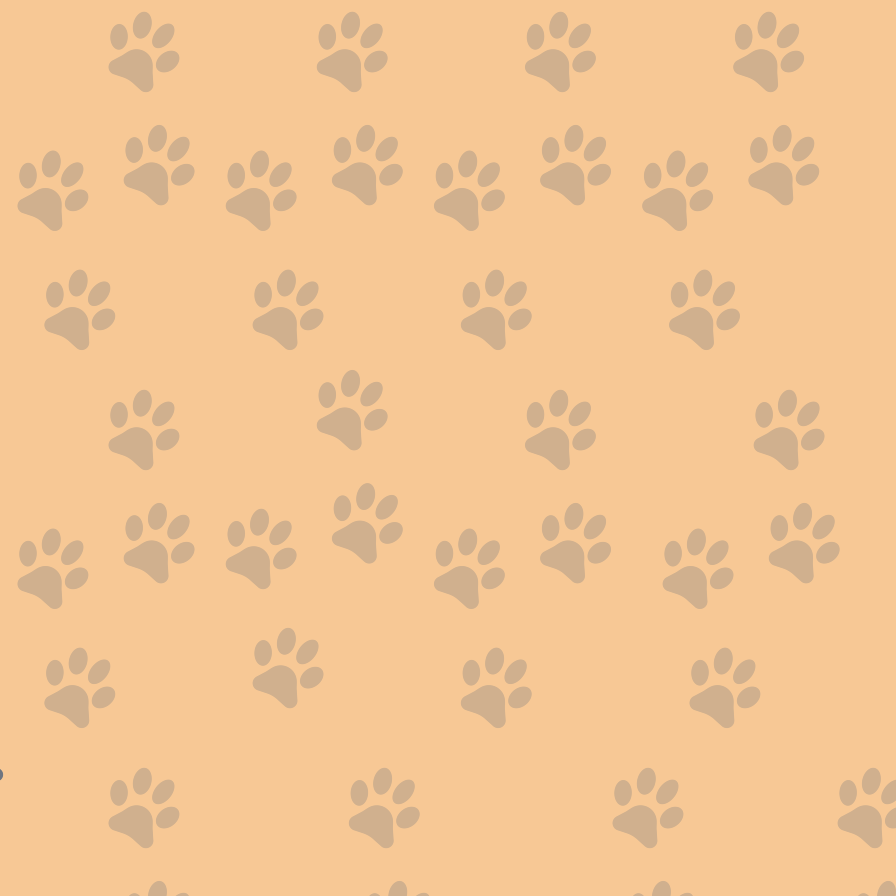
Write a three.js fragment shader that draws this pattern.

```glsl
// Tan paw prints in clusters of four, on a loosely aligned grid over peach.
varying vec2 vUv;

const vec3 GROUND = vec3(0.97, 0.785, 0.585);
const vec3 PAW = vec3(0.815, 0.69, 0.555);
const vec3 SPECK = vec3(0.43, 0.46, 0.50);

const int COLUMNS = 4;
const int ROWS = 3;
const int PAWS = 4;
const float PAW_SIZE = 0.0898;               // height of one print
const vec2 FIRST = vec2(0.1211, 0.8971);     // top left cluster
const vec2 STEP = vec2(0.2324, 0.4219);      // cluster spacing
const float LIFT = 0.0221;                   // one raised cluster
const vec4 MIDDLE_SHIFT = vec4(0.0, 0.0, 0.0, 0.0228);
const vec4 BOTTOM_SHIFT = vec4(0.0, 0.0358, 0.0977, 0.1165);
const vec2 SPECK_CENTER = vec2(-0.004, 0.1354);
const float SPECK_RADIUS = 0.0075;
const float PAD_BLEND = 0.03;

// Toe with its long axis tilted clockwise from vertical
float toe(vec2 p, vec2 center, vec2 radii, float degrees) {
  float a = radians(degrees);
  p -= center;
  p = vec2(cos(a) * p.x - sin(a) * p.y, sin(a) * p.x + cos(a) * p.y);
  float k = length(p / radii);
  return k * (k - 1.0) / max(length(p / (radii * radii)), 0.001);
}

// Capsule tapering from radius ra at a to rb at b
float taper(vec2 p, vec2 a, vec2 b, float ra, float rb) {
  p -= a;
  vec2 axis = b - a;
  float h = dot(axis, axis);
  vec2 q = vec2(abs(dot(p, vec2(axis.y, -axis.x))), dot(p, axis)) / h;
  float dr = ra - rb;
  vec2 c = vec2(sqrt(h - dr * dr), dr);
  float side = c.x * q.y - c.y * q.x;
  if (side < 0.0) return sqrt(h * dot(q, q)) - ra;
  if (side > c.x) return sqrt(h * (dot(q, q) + 1.0 - 2.0 * q.y)) - rb;
  return dot(c, q) - ra;
}

float smoothUnion(float a, float b, float k) {
  float h = max(k - abs(a - b), 0.0) / k;
  return min(a, b) - h * h * k * 0.25;
}

// One print, one unit tall, with its lower left corner at the origin
float paw(vec2 p) {
  vec2 palm = vec2(0.348, 0.333);
  float leftLobe = taper(p, palm, vec2(0.094, 0.312), 0.194, 0.094);
  float lowLobe = taper(p, palm, vec2(0.464, 0.094), 0.194, 0.094);
  float d = smoothUnion(leftLobe, lowLobe, PAD_BLEND);
  d = min(d, toe(p, vec2(0.131, 0.688), vec2(0.109, 0.160), 2.0));
  d = min(d, toe(p, vec2(0.420, 0.833), vec2(0.114, 0.170), 14.0));
  d = min(d, toe(p, vec2(0.681, 0.700), vec2(0.107, 0.177), 39.0));
  return min(d, toe(p, vec2(0.735, 0.381), vec2(0.116, 0.162), 52.0));
}

// Place of each print within its cluster
vec2 pawOffset(int i) {
  if (i == 0) return vec2(0.0);
  if (i == 1) return vec2(0.0169, -0.1263);
  if (i == 2) return vec2(-0.1016, -0.1549);
  return vec2(-0.0716, -0.2878);
}

// Drift of a cluster away from the regular grid
vec2 drift(int column, int row) {
  vec4 pick = vec4(equal(ivec4(column), ivec4(0, 1, 2, 3)));
  if (row == 1) return vec2(dot(pick, MIDDLE_SHIFT), LIFT * pick.y);
  if (row == 2) return vec2(dot(pick, BOTTOM_SHIFT), 0.0);
  return vec2(0.0);
}

// Smoothed coverage of a distance in canvas units
float cover(float d, float pixel) {
  return 1.0 - smoothstep(-0.6 * pixel, 0.6 * pixel, d);
}

void main() {
  float pixel = max(fwidth(vUv.x), 0.00001);

  // Nearest print over all clusters
  float d = 1.0;
  for (int row = 0; row < ROWS; row++) {
    for (int column = 0; column < COLUMNS; column++) {
      vec2 cell = vec2(float(column), -float(row));
      vec2 cluster = FIRST + cell * STEP + drift(column, row);
      for (int i = 0; i < PAWS; i++) {
        vec2 p = (vUv - cluster - pawOffset(i)) / PAW_SIZE;
        if (length(p - 0.5) < 1.0) d = min(d, paw(p) * PAW_SIZE);
      }
    }
  }

  vec3 color = mix(GROUND, PAW, cover(d, pixel));

  // Stray speck on the left edge
  float speck = length(vUv - SPECK_CENTER) - SPECK_RADIUS;
  color = mix(color, SPECK, cover(speck, pixel));
  gl_FragColor = vec4(color, 1.0);
}
```
